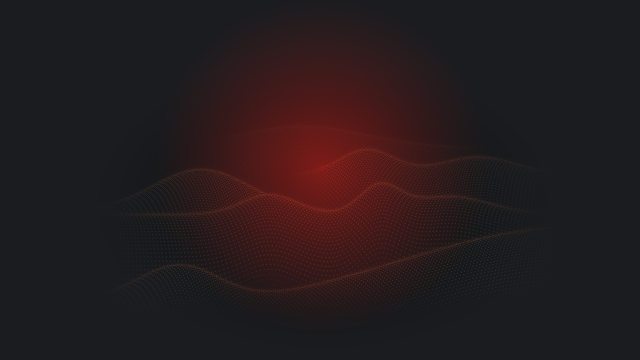
A WebGL 2 fragment shader for this background:

```glsl
#version 300 es
precision highp float;
// Dark backdrop with a round red glow behind rolling hills of fine dots.

uniform vec2 u_resolution;
out vec4 outColor;

const vec3 EDGE_COLOR = vec3(0.105, 0.110, 0.122);
const vec3 SHADE_COLOR = vec3(0.078, 0.090, 0.099);
const vec3 GLOW_COLOR = vec3(0.490, 0.102, 0.088);
const vec3 DOT_COLOR = vec3(0.30, 0.21, 0.13);
const vec3 CREST_COLOR = vec3(0.34, 0.14, 0.05);

const vec2 GLOW_CENTER = vec2(0.003, 0.537);
const float GLOW_RADIUS = 0.475;
const float GLOW_FALLOFF = 1.2;
const vec2 SHADE_CENTER = vec2(0.01, 0.43);
const vec2 SHADE_RADIUS = vec2(0.70, 0.44);

const float COLUMN_STEP = 0.0098;  // dot spacing, in canvas heights
const float ROW_COUNT = 30.0;
const float ROW_CURVE = 1.5;       // above 1 gathers the rows at each crest
const float DOT_RADIUS = 0.0016;
const float CREST_WIDTH = 0.0035;

float bump(float x, float center, float width) {
  float d = (x - center) / width;
  return exp(-d * d);
}

// Smooth window, 1 between two sides and fading over a given width.
float window(float x, float left, float right, float fade) {
  return smoothstep(left, left + fade, x) * (1.0 - smoothstep(right - fade, right, x));
}

// Lays one dotted hillside over those behind it; x holds dots, y the crest.
vec2 addHill(vec2 behind, vec2 p, float ridge, float depth, float strength) {
  float pixel = 1.0 / u_resolution.y;
  float drop = ridge - p.y;
  float v = pow(max(drop, 0.0) / depth, 1.0 / ROW_CURVE);
  float row = v * ROW_COUNT;
  float rowStep = depth * ROW_CURVE * pow(max(v, 0.02), ROW_CURVE - 1.0) / ROW_COUNT;

  // Columns spread toward the viewer; every other row is staggered.
  float spread = mix(1.3, 0.8, clamp(p.y / 0.6, 0.0, 1.0));
  float columnStep = COLUMN_STEP * spread;
  float column = p.x / columnStep + 0.5 * mod(floor(row), 2.0);
  vec2 offset = (fract(vec2(column, row)) - 0.5) * vec2(columnStep, rowStep);
  float soft = 0.6 * pixel;
  float dots = 1.0 - smoothstep(DOT_RADIUS - soft, DOT_RADIUS + soft, length(offset));
  dots *= 1.0 - smoothstep(0.65, 1.0, v);

  float crest = exp(-abs(drop) / CREST_WIDTH);
  float cover = smoothstep(-pixel, pixel, drop) * (1.0 - smoothstep(0.75, 1.0, v));
  vec2 hill = vec2(mix(behind.x, dots * strength, cover), behind.y * (1.0 - 0.6 * cover));
  hill.y = max(hill.y, crest * strength);
  return hill;
}

// Hills from the farthest to the nearest.
vec2 dottedHills(vec2 p) {
  float x = p.x;
  float haze = 0.59 + 0.06 * bump(x, -0.05, 0.25);
  float far = 0.515 + 0.07 * bump(x, 0.13, 0.11) + 0.05 * bump(x, 0.44, 0.15);
  float left = 0.415 + 0.115 * bump(x, -0.33, 0.19);
  float middle = 0.405 + 0.055 * bump(x, -0.14, 0.11)
               + 0.075 * bump(x, 0.165, 0.08) + 0.05 * bump(x, 0.36, 0.16);
  float near = 0.17 + 0.095 * bump(x, -0.39, 0.16) + 0.20 * smoothstep(-0.3, 0.7, x);

  vec2 hills = vec2(0.0);
  hills = addHill(hills, p, haze, 0.16, 0.22 * window(x, -0.35, 0.5, 0.2));
  hills = addHill(hills, p, far, 0.19, 0.65 * window(x, -0.12, 0.75, 0.2));
  hills = addHill(hills, p, left, 0.18, 0.75 * window(x, -0.75, 0.15, 0.25));
  hills = addHill(hills, p, middle, 0.32, 0.85 * window(x, -0.70, 0.72, 0.25));
  hills = addHill(hills, p, near, 0.24, 0.9 * window(x, -0.68, 0.75, 0.15));
  return hills;
}

void main() {
  vec2 p = gl_FragCoord.xy / u_resolution.y;
  p.x -= 0.5 * u_resolution.x / u_resolution.y;

  // Dark oval and red glow
  float shade = 1.0 - smoothstep(0.5, 1.0, length((p - SHADE_CENTER) / SHADE_RADIUS));
  vec3 color = mix(EDGE_COLOR, SHADE_COLOR, shade);
  float nearness = max(1.0 - length(p - GLOW_CENTER) / GLOW_RADIUS, 0.0);
  float glow = pow(nearness, GLOW_FALLOFF);
  color = mix(color, GLOW_COLOR, glow);

  // Dots and bright crests, faded toward the sides and the floor
  float fade = window(p.x, -0.68, 0.72, 0.3) * smoothstep(0.09, 0.24, p.y);
  vec2 hills = dottedHills(p) * fade;
  color += DOT_COLOR * hills.x * 0.42;
  color += CREST_COLOR * hills.y * 0.32;

  outColor = vec4(color, 1.0);
}
```
